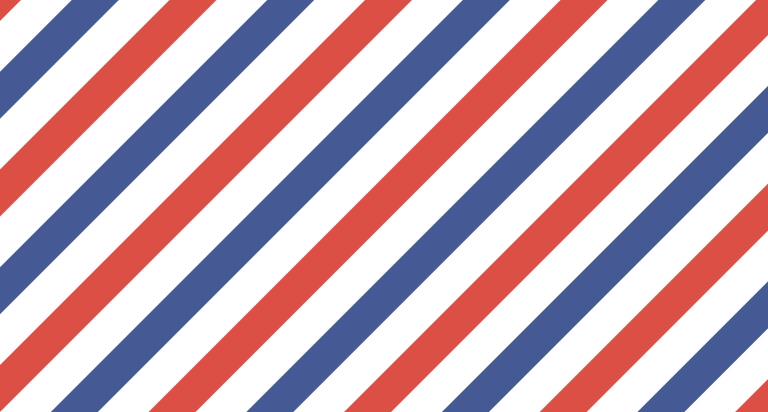
A WebGL 2 fragment shader for this pattern:

```glsl
#version 300 es
precision highp float;

uniform vec2 u_resolution;
out vec4 fragColor;

const vec3 WHITE = vec3(1.0);
const vec3 BLUE = vec3(0.27, 0.35, 0.58);
const vec3 RED = vec3(0.86, 0.31, 0.27);

// Lengths along the horizontal axis, in canvas widths
const float PERIOD = 0.2546;
const float STRIPE_WIDTH = 0.0612;
const float BLUE_CENTER = 0.1240;
const float RED_CENTER = BLUE_CENTER + 0.5 * PERIOD;

// Distance to the nearest center of a repeating line
float repeatDistance(float position, float center, float period) {
    return abs(mod(position - center + 0.5 * period, period) - 0.5 * period);
}

// Smooth coverage of a repeating stripe
float stripe(float position, float center, float period, float width, float blur) {
    float edge = repeatDistance(position, center, period) - 0.5 * width;
    return 1.0 - smoothstep(-blur, blur, edge);
}

void main() {
    vec2 point = gl_FragCoord.xy / u_resolution.x;
    float canvasHeight = u_resolution.y / u_resolution.x;
    float pixel = 1.0 / u_resolution.x;

    // Diagonal coordinate, measured from the top left corner
    float diagonal = point.x + canvasHeight - point.y;

    // Alternating stripes on the white ground
    float blueMask = stripe(diagonal, BLUE_CENTER, PERIOD, STRIPE_WIDTH, pixel);
    float redMask = stripe(diagonal, RED_CENTER, PERIOD, STRIPE_WIDTH, pixel);
    vec3 color = mix(WHITE, BLUE, blueMask);
    color = mix(color, RED, redMask);

    fragColor = vec4(color, 1.0);
}
```
